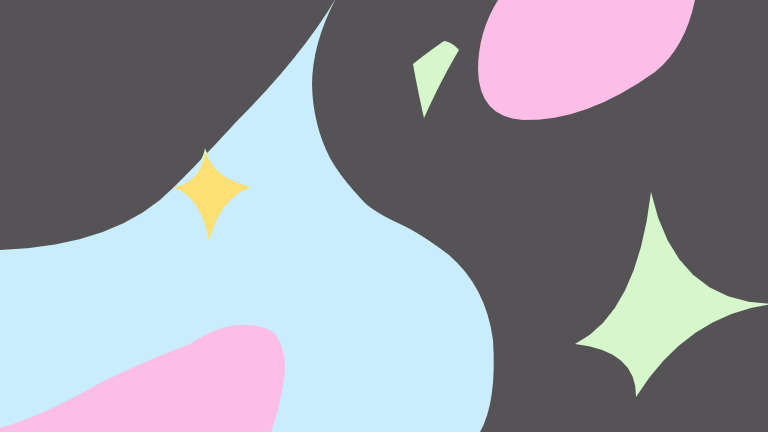
Reproduce this background procedurally as a WebGL 1 fragment shader.

```glsl
precision highp float;
// Flat pastel cut-out shapes on charcoal: a flowing blue band, two pink blobs,
// a green star and shard, and a small yellow star. Each outline is a chain of
// quadratic curves, turned into a signed distance and filled with a soft edge.

uniform vec2 u_resolution;

const float GRID_HEIGHT = 432.0; // grid units per canvas height, y pointing down
const float STEPS = 8.0;         // straight pieces per curve

const vec3 CHARCOAL = vec3(0.335, 0.326, 0.337);
const vec3 BLUE = vec3(0.79, 0.93, 0.99);
const vec3 PINK = vec3(0.99, 0.74, 0.90);
const vec3 GREEN = vec3(0.84, 0.97, 0.80);
const vec3 YELLOW = vec3(0.99, 0.88, 0.45);

// Outline state: pen position (xy), squared distance (z), inside sign (w)
vec4 startAt(vec2 pen) {
  return vec4(pen, 1e9, 1.0);
}

vec4 lineTo(vec4 path, vec2 p, vec2 end) {
  vec2 edge = end - path.xy;
  vec2 rel = p - path.xy;
  vec2 gap = rel - edge * clamp(dot(rel, edge) / max(dot(edge, edge), 1e-6), 0.0, 1.0);
  bvec3 side = bvec3(p.y >= path.y, p.y < end.y, edge.x * rel.y > edge.y * rel.x);
  float flip = (all(side) || all(not(side))) ? -1.0 : 1.0;
  return vec4(end, min(path.z, dot(gap, gap)), path.w * flip);
}

vec4 curveTo(vec4 path, vec2 p, vec2 control, vec2 end) {
  vec2 start = path.xy;
  for (float i = 1.0; i <= STEPS; i += 1.0) {
    float t = i / STEPS;
    path = lineTo(path, p, mix(mix(start, control, t), mix(control, end, t), t));
  }
  return path;
}

float signedDistance(vec4 path) {
  return path.w * sqrt(path.z);
}

// Four corners a, b, c, d joined by curves with controls ab, bc, cd, da
float fourCurves(vec2 p, vec2 a, vec2 ab, vec2 b, vec2 bc,
                 vec2 c, vec2 cd, vec2 d, vec2 da) {
  vec4 path = startAt(a);
  path = curveTo(path, p, ab, b);
  path = curveTo(path, p, bc, c);
  path = curveTo(path, p, cd, d);
  path = curveTo(path, p, da, a);
  return signedDistance(path);
}

float blueBand(vec2 p) {
  vec4 path = startAt(vec2(335, 0));
  // right bank, downwards
  path = curveTo(path, p, vec2(312, 45), vec2(312, 85));
  path = curveTo(path, p, vec2(313, 125), vec2(330, 158));
  path = curveTo(path, p, vec2(341, 178), vec2(365, 203));
  path = curveTo(path, p, vec2(376, 213), vec2(400, 224));
  path = curveTo(path, p, vec2(420, 233), vec2(449, 255));
  path = curveTo(path, p, vec2(486, 287), vec2(493, 340));
  path = curveTo(path, p, vec2(497, 402), vec2(480, 432));
  // around the outside of the canvas
  path = lineTo(path, p, vec2(470, 450));
  path = lineTo(path, p, vec2(-20, 450));
  path = lineTo(path, p, vec2(-20, 250));
  path = lineTo(path, p, vec2(0, 250));
  // left bank, upwards
  path = curveTo(path, p, vec2(118, 246), vec2(175, 186));
  path = curveTo(path, p, vec2(206, 155), vec2(237, 121));
  path = curveTo(path, p, vec2(300, 58), vec2(335, 0));
  return signedDistance(path);
}

float lowerBlob(vec2 p) {
  vec4 path = startAt(vec2(-20, 434));
  path = lineTo(path, p, vec2(0, 428));
  path = curveTo(path, p, vec2(45, 415), vec2(100, 383));
  path = curveTo(path, p, vec2(145, 361), vec2(190, 344));
  path = curveTo(path, p, vec2(218, 325), vec2(242, 325));
  path = curveTo(path, p, vec2(266, 325), vec2(275, 334));
  path = curveTo(path, p, vec2(286, 350), vec2(285, 370));
  path = curveTo(path, p, vec2(281, 405), vec2(271, 432));
  path = lineTo(path, p, vec2(264, 450));
  path = lineTo(path, p, vec2(-20, 450));
  return signedDistance(lineTo(path, p, vec2(-20, 434)));
}

float upperBlob(vec2 p) {
  vec4 path = startAt(vec2(510, -20));
  path = lineTo(path, p, vec2(498, 0));
  path = curveTo(path, p, vec2(478, 32), vec2(478, 70));
  path = curveTo(path, p, vec2(479, 117), vec2(523, 120));
  path = curveTo(path, p, vec2(585, 122), vec2(655, 72));
  path = curveTo(path, p, vec2(685, 48), vec2(695, 0));
  path = lineTo(path, p, vec2(699, -20));
  return signedDistance(lineTo(path, p, vec2(510, -20)));
}

vec3 fill(vec3 base, vec3 paint, float dist, float pixel) {
  return mix(base, paint, clamp(0.5 - dist / pixel, 0.0, 1.0));
}

void main() {
  float pixel = GRID_HEIGHT / u_resolution.y;
  vec2 p = vec2(gl_FragCoord.x, u_resolution.y - gl_FragCoord.y) * pixel;

  float bigStar = fourCurves(p, vec2(651, 192), vec2(675, 302), vec2(772, 304), vec2(687, 315),
                             vec2(636, 397), vec2(637, 351), vec2(575, 344), vec2(637, 313));
  float shard = fourCurves(p, vec2(413, 64), vec2(428, 52), vec2(444, 41), vec2(452, 42),
                           vec2(459, 50), vec2(441, 80), vec2(424, 118), vec2(418, 92));
  float sliver = fourCurves(p, vec2(205, 148), vec2(206, 152), vec2(209, 155), vec2(208, 160),
                            vec2(206, 165), vec2(203, 163), vec2(201, 160), vec2(204, 154));
  float smallStar = fourCurves(p, vec2(206, 152), vec2(213, 178), vec2(251, 187), vec2(220, 198),
                               vec2(209, 241), vec2(202, 199), vec2(174, 187), vec2(199, 183));

  // Layers from back to front
  vec3 color = fill(CHARCOAL, BLUE, blueBand(p), pixel);
  color = fill(color, PINK, min(lowerBlob(p), upperBlob(p)), pixel);
  color = fill(color, GREEN, min(bigStar, min(shard, sliver)), pixel);
  color = fill(color, YELLOW, smallStar, pixel);
  gl_FragColor = vec4(color, 1.0);
}
```
